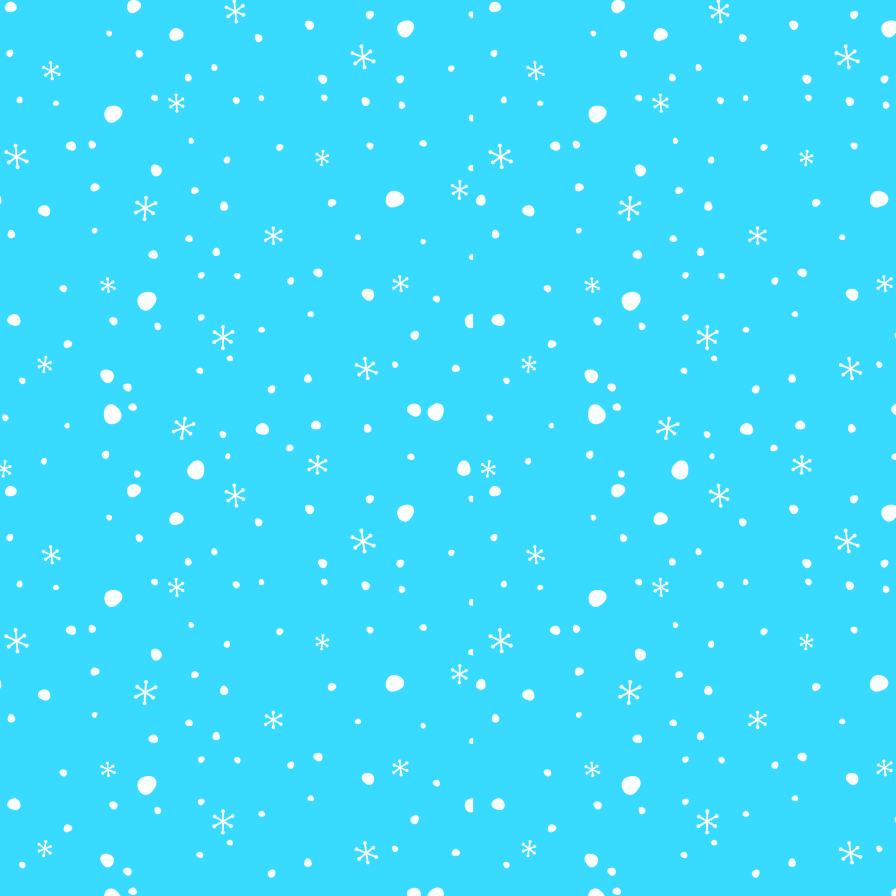
This pattern is drawn by a WebGL 1 fragment shader. Its source:

```glsl
precision highp float;
// Falling snow: white blobs and six-armed flakes on flat sky blue, in a square
// tile that repeats 1.85 times each way. A wrapped, jittered 11 by 11 cell grid
// scatters them; a few shapes are cut flat at the tile's vertical seam.

uniform vec2 u_resolution;

const float PI = 3.14159265;
const float CELLS = 11.0;

vec3 hash3(vec2 cell) {
  vec3 k = vec3(dot(cell, vec2(127.1, 311.7)),
                dot(cell, vec2(269.5, 183.3)),
                dot(cell, vec2(419.2, 371.9)));
  return fract(sin(k + 4.7) * 43758.55);
}

// Slightly lumpy round dot
float blob(vec2 p, float radius, float seed) {
  float angle = atan(p.y, p.x);
  float lumps = 0.07 * sin(2.0 * angle + seed) + 0.05 * sin(3.0 * angle + 2.0 * seed);
  return length(p) - radius * (1.0 + lumps);
}

// Six thin arms of uneven length, each with a round tip
float flake(vec2 p, float radius, float seed) {
  float turn = atan(p.x, p.y) + 0.16 * sin(seed * 3.0) + PI / 6.0;
  float arm = mod(floor(turn / (PI / 3.0)), 6.0);
  float angle = mod(turn, PI / 3.0) - PI / 6.0;
  vec2 q = length(p) * vec2(sin(angle), cos(angle));
  float reach = radius * (1.0 + 0.1 * sin(arm * 2.4 + seed));
  float stem = length(vec2(q.x, q.y - clamp(q.y, 0.0, reach))) - 0.012 - 0.045 * radius;
  float tip = length(q - vec2(0.0, reach)) - 0.02 - 0.1 * radius;
  return min(stem, tip);
}

// Distance to the shape owned by one cell; p is measured from the cell's corner
float snowInCell(vec2 p, vec2 cell) {
  vec3 place = hash3(cell);
  vec3 look = hash3(cell + 37.0);
  float seed = look.y * 2.0 * PI;
  bool isFlake = mod(cell.x + 3.0 * cell.y, 7.0) < 0.5;
  bool isCut = cell.x > CELLS - 1.5 && look.z > 0.75;
  if (!isFlake && !isCut && look.z < 0.08) return 1.0;

  vec2 center = 0.5 + (place.xy - 0.5) * (isFlake ? 0.5 : 0.76);
  if (isCut) center.x = 0.97;
  float d = isFlake
    ? flake(p - center, mix(0.13, 0.26, place.z), seed)
    : blob(p - center, 0.061 + 0.045 * look.x + 0.11 * pow(look.x, 10.0), seed);
  return isCut ? max(d, p.x - 1.0) : d;
}

void main() {
  vec2 uv = gl_FragCoord.xy / u_resolution;
  float scale = CELLS / 0.5404;
  vec2 p = (uv - vec2(0.528, 1.0)) * scale;
  vec2 home = floor(p);

  // Nearest shape among the neighbouring cells
  float d = 1.0;
  for (int j = -1; j <= 1; j++) {
    for (int i = -1; i <= 1; i++) {
      vec2 cell = home + vec2(float(i), float(j));
      d = min(d, snowInCell(p - cell, mod(cell, CELLS)));
    }
  }

  float edge = 0.7 * scale / min(u_resolution.x, u_resolution.y);
  float snow = 1.0 - smoothstep(-edge, edge, d);
  gl_FragColor = vec4(mix(vec3(0.22, 0.86, 1.0), vec3(0.985, 1.0, 1.0), snow), 1.0);
}
```
